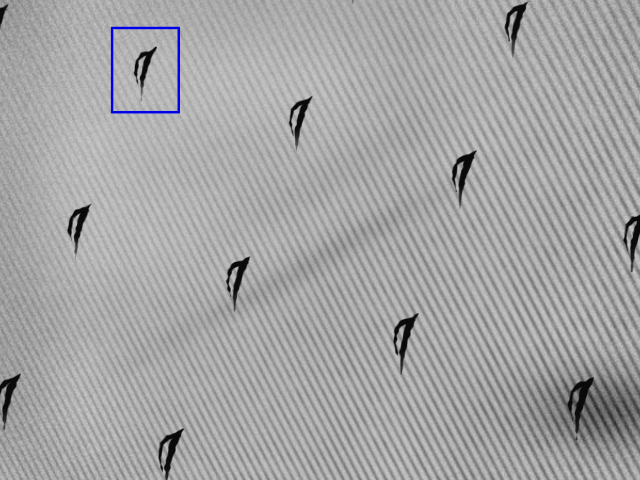
Write a Shadertoy shader that draws this texture.

```glsl
// Cloth
const float LIGHT = 0.735;
const float STRIPE_LEAN = 0.52;
const float STRIPE_FREQ = 66.0;
const float STRIPE_STRETCH = 6.5;
const float GRAIN_CELLS = 330.0;
const float GRAIN_AMOUNT = 0.055;

// Mark lattice: steps widen toward the lower right
const vec2 FIRST_TIP = vec2(0.325, 0.901);
const vec2 STEP_ACROSS = vec2(0.316, -0.0964);
const vec2 STEP_DOWN = vec2(-0.1293, -0.3125);
const vec2 GROW_ACROSS = vec2(0.0087, -0.0057);
const vec2 GROW_DOWN = vec2(-0.0061, -0.0139);
const vec2 GROW_BOTH = vec2(0.0073, -0.0063);
const float MARK_HEIGHT = 0.110;
const float MARK_GROWTH = 0.0052;
const vec3 INK = vec3(0.04);

// Frame around one mark
const vec3 FRAME_COLOR = vec3(0.0, 0.0, 0.93);
const vec2 FRAME_CENTER = vec2(0.303, 0.854);
const vec2 FRAME_HALF = vec2(0.0695, 0.0877);
const float FRAME_HALF_LINE = 0.0027;

// Mark strokes: x, y and radius, from the tip downward
const vec3 BLADE[5] = vec3[5](
    vec3(0.0, 0.0, 0.004), vec3(-0.12, -0.13, 0.065), vec3(-0.17, -0.27, 0.06),
    vec3(-0.26, -0.60, 0.047), vec3(-0.28, -1.0, 0.002));
const vec3 HOOK[5] = vec3[5](
    vec3(-0.08, -0.10, 0.045), vec3(-0.25, -0.14, 0.045), vec3(-0.35, -0.24, 0.032),
    vec3(-0.39, -0.47, 0.025), vec3(-0.34, -0.70, 0.004));

float hash(vec2 p) {
    vec3 q = fract(vec3(p.xyx) * 0.1031);
    q += dot(q, q.yzx + 33.33);
    return fract((q.x + q.y) * q.z);
}

float noise(vec2 p) {
    vec2 cell = floor(p), f = fract(p);
    f = f * f * (3.0 - 2.0 * f);
    return mix(mix(hash(cell), hash(cell + vec2(1, 0)), f.x),
               mix(hash(cell + vec2(0, 1)), hash(cell + vec2(1, 1)), f.x), f.y);
}

float taperedStroke(vec2 p, vec3 a, vec3 b) {
    vec2 ab = b.xy - a.xy;
    float t = clamp(dot(p - a.xy, ab) / dot(ab, ab), 0.0, 1.0);
    return length(p - a.xy - ab * t) - mix(a.z, b.z, t);
}

float markDistance(vec2 p) {
    float d = 1e3;
    for (int k = 0; k < 4; k++) {
        d = min(d, taperedStroke(p, BLADE[k], BLADE[k + 1]));
        d = min(d, taperedStroke(p, HOOK[k], HOOK[k + 1]));
    }
    return d;
}

// Ink coverage of all marks, with ragged edges and faded tails
float marks(vec2 p, float pixel) {
    float ink = 0.0;
    for (int j = -1; j <= 2; j++)
    for (int i = -1; i <= 3; i++) {
        float a = float(i), b = float(j);
        vec2 tip = FIRST_TIP + a * STEP_ACROSS + b * STEP_DOWN
                 + a * a * GROW_ACROSS + b * b * GROW_DOWN + a * b * GROW_BOTH;
        float size = MARK_HEIGHT + MARK_GROWTH * (a + b);
        vec2 q = (p - tip) / size;
        if (abs(q.x + 0.2) > 0.5 || abs(q.y + 0.5) > 0.8) continue;
        float rag = 0.03 * (noise(q * 14.0 + 7.0 * vec2(a, b)) - 0.5);
        float d = (markDistance(q) + rag) * size;
        float soft = max(pixel, 0.0022);
        float wear = mix(0.65, 0.25, clamp((a + b) * 0.35, 0.0, 1.0));
        float fade = 1.0 - wear * smoothstep(-0.55, -1.0, q.y);
        ink = max(ink, fade * (1.0 - smoothstep(-soft, soft, d)));
    }
    return ink;
}

// Leaning ribs, fainter toward the upper left
float ribs(vec2 p) {
    float u = p.x + STRIPE_LEAN * p.y + 0.003 * noise(p * 5.0);
    float phase = STRIPE_FREQ * u - STRIPE_STRETCH * u * u;
    float groove = pow(0.5 + 0.5 * cos(6.28318 * phase), 1.6);
    float depth = mix(0.06, 0.24, smoothstep(-0.7, 1.1, p.x - p.y));
    return groove * depth * (0.8 + 0.4 * noise(p * 40.0));
}

// Broad shading: folds, dim edges and a smudge at the lower right
float shade(vec2 p) {
    float acrossFold = dot(p - vec2(0.64, 0.446), vec2(-0.48, 0.88));
    float alongFold = dot(p - vec2(0.64, 0.446), vec2(0.88, 0.48));
    float fold = 0.065 * exp(-pow(acrossFold / 0.026, 2.0) - pow(alongFold / 0.36, 2.0));
    fold += 0.03 * exp(-pow((acrossFold - 0.14) / 0.035, 2.0) - pow((alongFold - 0.12) / 0.3, 2.0));
    vec2 s = (p - vec2(1.26, 0.145)) / vec2(0.14, 0.075);
    float edges = 0.07 * smoothstep(0.2, 0.0, p.x) + 0.05 * smoothstep(0.7, 1.2, p.y);
    return fold + edges + 0.27 * exp(-dot(s, s)) + 0.05 * (noise(p * 6.0) - 0.5);
}

void mainImage(out vec4 fragColor, in vec2 fragCoord) {
    vec2 p = fragCoord / iResolution.y;
    float pixel = 1.0 / iResolution.y;
    float grain = GRAIN_AMOUNT * (noise(p * GRAIN_CELLS) - 0.5);
    grain *= 1.0 + smoothstep(0.4, 0.8, length(p - vec2(0.667, 0.5)));
    vec3 color = vec3(LIGHT - ribs(p) - shade(p) + grain);
    color = mix(color, INK, marks(p, pixel));

    vec2 box = abs(p - FRAME_CENTER) - FRAME_HALF;
    float frame = abs(length(max(box, 0.0)) + min(max(box.x, box.y), 0.0)) - FRAME_HALF_LINE;
    color = mix(color, FRAME_COLOR, 1.0 - smoothstep(-0.5 * pixel, 0.5 * pixel, frame));
    fragColor = vec4(color, 1.0);
}
```
